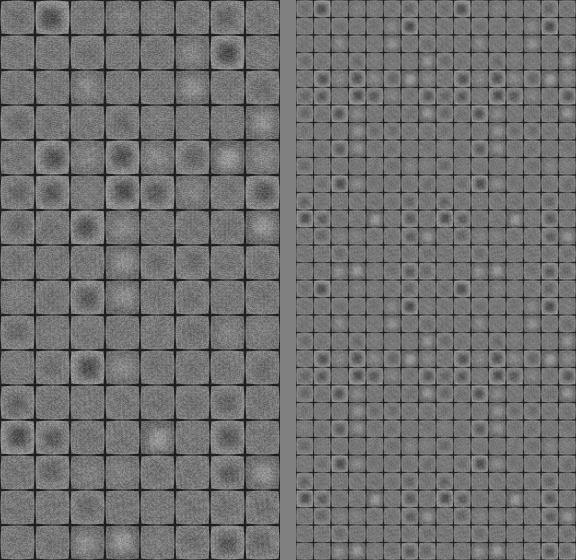
Left: one tile. Right: repeated 2 by 2.
A WebGL 1 fragment shader for this pattern:

```glsl
precision highp float;

uniform vec2 u_resolution;

const vec2 TILES = vec2(8.0, 16.0);          // tiles across and down
const vec2 GRAIN_CELLS = vec2(256.0, 512.0); // fine speckle
const vec2 MOTTLE_CELLS = vec2(40.0, 80.0);  // soft blotches
const float BASE_GREY = 0.472;
const float GAP_DARK = 0.09;
const float GAP_LIGHT = 0.27;
const float GAP_HALF = 0.028;    // half gap at mid side, in half tiles
const float CORNER_PINCH = 0.075; // extra gap towards the corners
const float CENTRE_SWING = 0.15; // strongest light or dark centre
const float CENTRE_BIAS = -0.018;
const float RIM_LIGHT = 0.035;
const float EDGE_SHADE = 0.05;
const float GRAIN_AMOUNT = 0.17;
const float MOTTLE_AMOUNT = 0.025;

float hash(vec2 p) {
  return fract(sin(dot(p, vec2(127.1, 311.7))) * 43758.5453);
}

// Value noise that wraps after the given number of cells.
float wrapNoise(vec2 p, vec2 cells) {
  vec2 i = floor(p);
  vec2 f = fract(p);
  f = f * f * (3.0 - 2.0 * f);
  vec2 a = mod(i, cells);
  vec2 b = mod(i + 1.0, cells);
  return mix(mix(hash(a), hash(vec2(b.x, a.y)), f.x),
             mix(hash(vec2(a.x, b.y)), hash(b), f.x), f.y);
}

// Distance inside a tile whose sides bow outwards; negative in the gap.
float pillowDistance(vec2 q, float pinch) {
  vec2 halfSize = 1.0 - GAP_HALF - pinch * q.yx * q.yx;
  vec2 inside = halfSize - q;
  return min(inside.x, inside.y);
}

// Rounded-square falloff: 1 in the centre, negative at the rim.
float centreProfile(vec2 q) {
  vec2 cubed = q * q * q;
  float radius = pow(cubed.x + cubed.y + 0.0001, 1.0 / 3.0);
  return mix(1.0, -0.5, smoothstep(0.1, 1.0, radius));
}

void main() {
  vec2 uv = gl_FragCoord.xy / u_resolution;
  vec2 grid = uv * TILES;
  vec2 id = floor(grid);
  vec2 local = fract(grid) * 2.0 - 1.0;
  vec2 q = abs(local);
  float pixel = 2.0 * TILES.x / u_resolution.x;

  // Each tile has its own centre tone, offset and side curve.
  float pick = hash(id + 3.7) * 2.0 - 1.0;
  float swing = pick * abs(pick) * CENTRE_SWING + CENTRE_BIAS;
  vec2 offset = (vec2(hash(id + 11.3), hash(id + 23.9)) - 0.5) * 0.2;
  float pinch = CORNER_PINCH * mix(0.8, 1.2, hash(id + 41.1));
  float d = pillowDistance(q, pinch);

  // Face: centre tone, edge shade and a fine pale rim.
  float face = BASE_GREY + swing * centreProfile(abs(local - offset));
  face -= EDGE_SHADE * exp(-max(d, 0.0) * 14.0) * q.x * q.y;
  face += RIM_LIGHT * exp(-pow((d - 0.045) / 0.045, 2.0));

  // Surface speckle.
  float grain = wrapNoise(uv * GRAIN_CELLS, GRAIN_CELLS) - 0.5;
  float mottle = wrapNoise(uv * MOTTLE_CELLS, MOTTLE_CELLS) - 0.5;
  face += grain * GRAIN_AMOUNT + mottle * MOTTLE_AMOUNT;

  // Gap: darkest along the joint line.
  float toJoint = 1.0 - max(q.x, q.y);
  float gap = mix(GAP_DARK, GAP_LIGHT, smoothstep(0.0, 0.11, toJoint));
  gap += grain * GRAIN_AMOUNT * 0.3;

  float cover = clamp(d / pixel + 0.5, 0.0, 1.0);
  gl_FragColor = vec4(vec3(mix(gap, face, cover)), 1.0);
}
```
